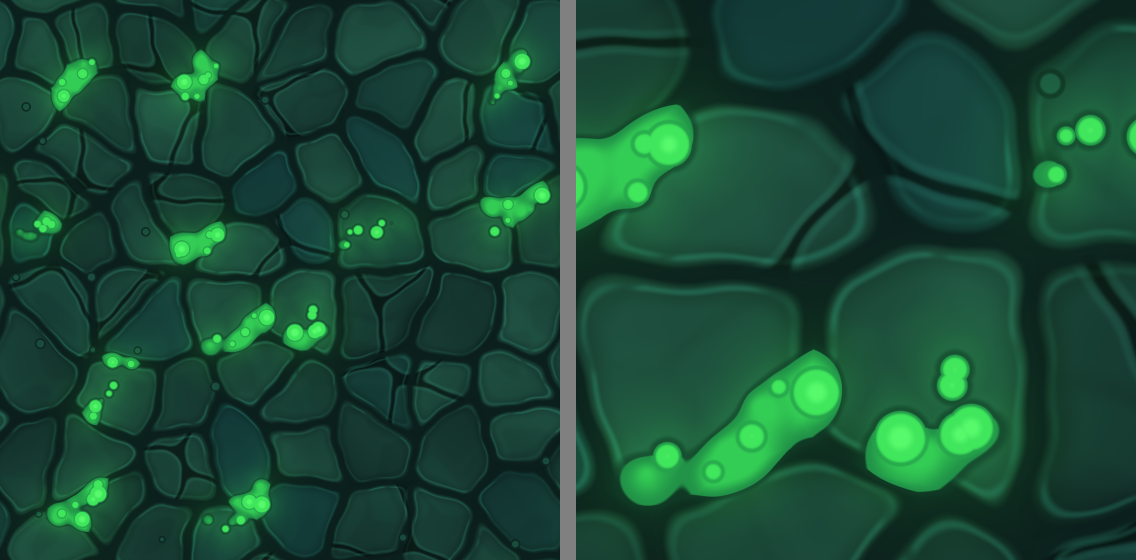
Left, the full canvas; right, a detail of the centre.
Reproduce this texture procedurally as a WebGL 2 fragment shader.

```glsl
#version 300 es
precision highp float;
// Seamless dark teal flagstones with glowing green slime oozing from the cracks.
uniform vec2 u_resolution;
out vec4 fragColor;

const float TAU = 6.28318;

struct Cell { float edge; vec3 rnd; vec2 local; };

// Integer hash that wraps after `period` cells.
vec3 hash3(vec2 cell, float period, float seed) {
  uvec3 v = uvec3(vec3(mod(cell, period), seed) + 0.5) * 1664525u + 1013904223u;
  v.x += v.y * v.z; v.y += v.z * v.x; v.z += v.x * v.y;
  v ^= v >> 16u;
  v.x += v.y * v.z; v.y += v.z * v.x; v.z += v.x * v.y;
  return vec3(v >> 8u) / 16777216.0;
}

float smoothMin(float a, float b, float k) {
  float h = max(k - abs(a - b), 0.0) / k;
  return min(a, b) - h * h * k * 0.25;
}

// Cellular pattern: rounded distance to the border, random values, offset from the centre.
Cell cells(vec2 p, float n, float seed) {
  vec2 base = floor(p * n), f = fract(p * n), nearest = vec2(9.0), home = vec2(0.0);
  for (int j = -1; j <= 1; j++)
    for (int i = -1; i <= 1; i++) {
      vec2 o = vec2(i, j);
      vec2 r = o + 0.08 + 0.84 * hash3(base + o, n, seed).xy - f;
      if (dot(r, r) < dot(nearest, nearest)) { nearest = r; home = o; }
    }
  float edge = 1.0;
  for (int j = -2; j <= 2; j++)
    for (int i = -2; i <= 2; i++) {
      if (i == 0 && j == 0) continue;
      vec2 o = home + vec2(i, j);
      vec2 r = o + 0.08 + 0.84 * hash3(base + o, n, seed).xy - f;
      edge = smoothMin(edge, dot(0.5 * (nearest + r), normalize(r - nearest)), 0.13);
    }
  return Cell(edge / n, hash3(base + home, n, seed + 1.0), -nearest);
}

// Puddles made of strings of circles: x is the merged distance, y the single bubbles.
vec2 slime(vec2 p) {
  vec2 base = floor(p * 4.0), d = vec2(1.0);
  for (int j = -1; j <= 1; j++)
    for (int i = -1; i <= 1; i++) {
      vec2 id = base + vec2(i, j);
      vec3 h = hash3(id, 4.0, 40.0);
      if (h.z < 0.22) continue;
      vec2 centre = (id + 0.2 + 0.6 * h.xy) / 4.0;
      float angle = 0.5 + 2.2 * (h.z - 0.6);
      vec2 along = vec2(cos(angle), sin(angle));
      for (int k = 0; k < 8; k++) {
        vec3 b = hash3(id, 4.0, 50.0 + float(k));
        float t = float(k) / 7.0 - 0.5;
        vec2 q = p - centre - along * t * (0.05 + 0.07 * h.x);
        q -= vec2(-along.y, along.x) * (b.x - 0.5) * 0.04;
        float radius = 0.007 + 0.013 * b.y * b.y;
        d.x = smoothMin(d.x, length(q) - radius, 0.016);
        if (b.z > 0.4) d.y = min(d.y, length(q) - radius * 0.8);
      }
    }
  return d;
}

void main() {
  vec2 p = gl_FragCoord.xy / u_resolution;
  float px = 1.0 / u_resolution.y;

  // Hand-drawn wobble from periodic sines.
  vec2 w = p + 0.013 * sin(TAU * vec2(2.0 * p.y + p.x, 2.0 * p.x - p.y + 0.3));
  w += 0.004 * sin(TAU * vec2(7.0 * p.y + 3.0 * p.x, 6.0 * p.x - 4.0 * p.y));
  w += 0.0012 * sin(TAU * vec2(19.0 * p.y - 8.0 * p.x, 17.0 * p.x + 9.0 * p.y));
  Cell stone = cells(w, 8.0, 3.0);
  Cell crack = cells(w, 6.0, 11.0);
  Cell facet = cells(w + 0.006 * sin(TAU * 9.0 * p.yx), 13.0, 23.0);
  float drift = sin(TAU * (p.x + 2.0 * p.y)) * sin(TAU * (2.0 * p.x - p.y) + 1.0);

  // Stone faces: own tint, soft gradient and painted patches.
  float tone = 0.12 + 0.62 * stone.rnd.x + 0.1 * drift;
  tone += 0.28 * dot(stone.local, normalize(stone.rnd.yz - 0.5));
  tone += 0.3 * (facet.rnd.x - 0.5) * smoothstep(0.0, 0.012, facet.edge);
  vec3 col = mix(vec3(0.075, 0.195, 0.17), vec3(0.13, 0.335, 0.27), tone);
  col = mix(col, vec3(0.06, 0.23, 0.245), 0.55 * smoothstep(0.7, 0.9, stone.rnd.y));

  // Fine cracks crossing some stones.
  float split = step(0.6, stone.rnd.z);
  col += vec3(0.02, 0.06, 0.05) * split * smoothstep(0.004, 0.0, abs(crack.edge - 0.006));
  col *= 1.0 - 0.55 * split * smoothstep(0.0035 + px, 0.001, crack.edge);

  // Lit rim, shaded border and dark gaps.
  float rim = smoothstep(0.0035, 0.0, abs(stone.edge - 0.0105));
  rim *= 0.25 + 0.75 * facet.rnd.y * smoothstep(0.0, 0.01, facet.edge);
  col *= 0.78 + 0.22 * smoothstep(0.005, 0.026, stone.edge);
  col += vec3(0.04, 0.14, 0.115) * rim;
  float gap = smoothstep(0.0085, 0.0035, stone.edge + 0.0015 * drift);
  col = mix(col, vec3(0.04, 0.115, 0.105), gap * 0.92);

  // Small round pebbles.
  vec3 h = hash3(floor(p * 9.0), 9.0, 70.0);
  float size = 0.005 + 0.005 * h.z;
  float pebble = length(fract(p * 9.0) - 0.2 - 0.6 * h.xy) / 9.0 - size;
  float shown = step(0.78, hash3(floor(p * 9.0), 9.0, 71.0).x);
  col = mix(col, vec3(0.1, 0.29, 0.24), shown * smoothstep(px, -px, pebble));
  col = mix(col, vec3(0.05, 0.15, 0.13), shown * smoothstep(0.0025, 0.0005, abs(pebble)));

  // Slime spreads along the gaps and lights up its surroundings.
  vec2 ooze = slime(p);
  float pool = ooze.x + 0.5 * max(stone.edge, 0.0) - 0.007;
  float d = min(pool, ooze.y);
  col += vec3(0.035, 0.17, 0.04) * exp(-max(d, 0.0) / 0.028) * (1.0 - 0.5 * gap);
  col = mix(col, vec3(0.06, 0.24, 0.15), 0.6 * smoothstep(0.005, 0.001, d));
  vec3 goo = mix(vec3(0.13, 0.57, 0.28), vec3(0.2, 0.8, 0.33), smoothstep(0.0, 0.011, -d));
  goo = mix(goo, vec3(0.25, 0.9, 0.36), smoothstep(0.0, -0.003, ooze.y));
  goo = mix(goo, vec3(0.14, 0.63, 0.29), 0.7 * smoothstep(0.002, 0.0004, abs(ooze.y)));
  goo += vec3(0.09, 0.08, 0.06) * smoothstep(0.006, 0.012, -ooze.y);
  col = mix(col, goo, smoothstep(px, -px, d));

  fragColor = vec4(col, 1.0);
}
```
